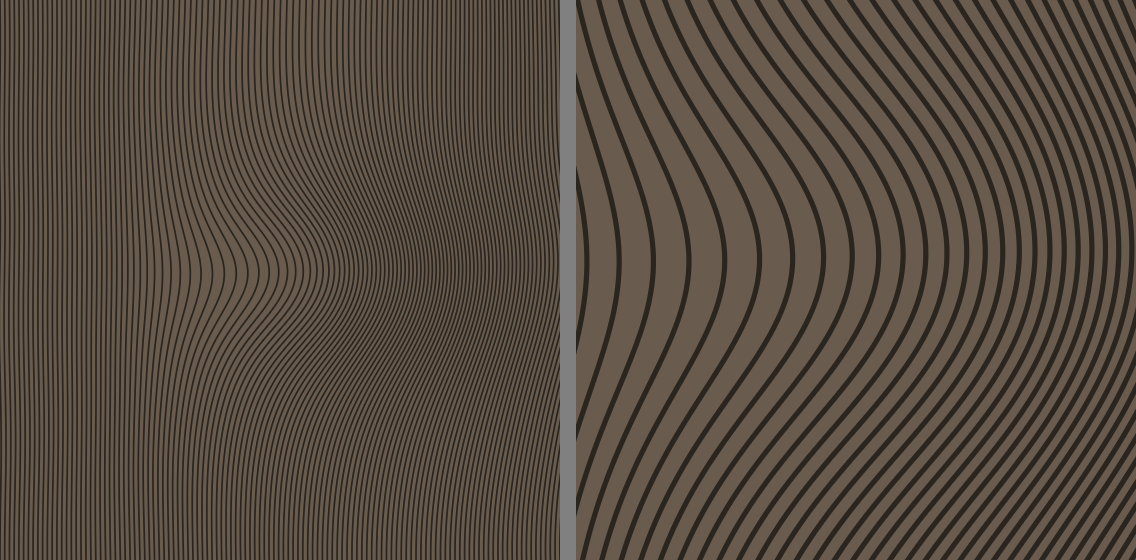
Left: the whole. Right: its middle third, enlarged.
Give the GLSL for this pattern, as a WebGL 1 fragment shader.

```glsl
precision highp float;
// Fine dark vertical lines on a taupe ground, bent by one broad swell.
// A smooth displacement of x spreads the lines left of centre and packs them
// on the right; dividing by the phase gradient keeps their width constant.

#define LINE_COUNT 116.0
#define LINE_WIDTH 0.0031
#define SWELL_AMOUNT 0.17
#define SWELL_HEIGHT 0.505
#define SWELL_SPREAD 0.17
#define DRIFT_AMOUNT 0.008
#define DRIFT_SCALE 3.0
#define GROUND_COLOR vec3(0.412, 0.362, 0.308)
#define LINE_COLOR vec3(0.165, 0.145, 0.118)

uniform vec2 u_resolution;

vec2 hashGradient(vec2 cell) {
  float h = fract(sin(dot(cell, vec2(127.1, 311.7))) * 43758.5);
  return vec2(cos(6.2832 * h), sin(6.2832 * h));
}

float gradientNoise(vec2 p) {
  vec2 i = floor(p);
  vec2 f = fract(p);
  vec2 u = f * f * f * (f * (f * 6.0 - 15.0) + 10.0);
  float a = dot(hashGradient(i), f);
  float b = dot(hashGradient(i + vec2(1.0, 0.0)), f - vec2(1.0, 0.0));
  float c = dot(hashGradient(i + vec2(0.0, 1.0)), f - vec2(0.0, 1.0));
  float d = dot(hashGradient(i + vec2(1.0, 1.0)), f - vec2(1.0, 1.0));
  return mix(mix(a, b, u.x), mix(c, d, u.x), u.y);
}

// Sideways push: a rise left of centre, then a slow return to the right
float swell(vec2 p) {
  float across = smoothstep(0.2, 0.62, p.x) - 0.45 * smoothstep(0.62, 1.05, p.x);
  float plateau = mix(0.3, 0.6, smoothstep(0.4, 0.9, p.x));
  float offset = (p.y - SWELL_HEIGHT) / SWELL_SPREAD;
  float height = mix(exp(-offset * offset), smoothstep(0.0, 0.6, p.y), plateau);
  return SWELL_AMOUNT * across * height;
}

// Whole numbers of this phase mark the line centres
float linePhase(vec2 p) {
  float drift = DRIFT_AMOUNT * gradientNoise(p * DRIFT_SCALE);
  return LINE_COUNT * (p.x - swell(p) + drift);
}

void main() {
  vec2 p = gl_FragCoord.xy / u_resolution;
  float pixel = 1.0 / min(u_resolution.x, u_resolution.y);

  // Distance to the nearest line in canvas units
  float phase = linePhase(p);
  vec2 stepSize = vec2(0.001, 0.0);
  vec2 slope = vec2(linePhase(p + stepSize.xy) - linePhase(p - stepSize.xy),
                    linePhase(p + stepSize.yx) - linePhase(p - stepSize.yx));
  slope /= 2.0 * stepSize.x;
  float dist = abs(fract(phase + 0.5) - 0.5) / max(length(slope), 1.0);

  // Pixel-wide edge smoothing
  float ink = clamp((0.5 * LINE_WIDTH - dist) / pixel + 0.5, 0.0, 1.0);
  gl_FragColor = vec4(mix(GROUND_COLOR, LINE_COLOR, ink), 1.0);
}
```
